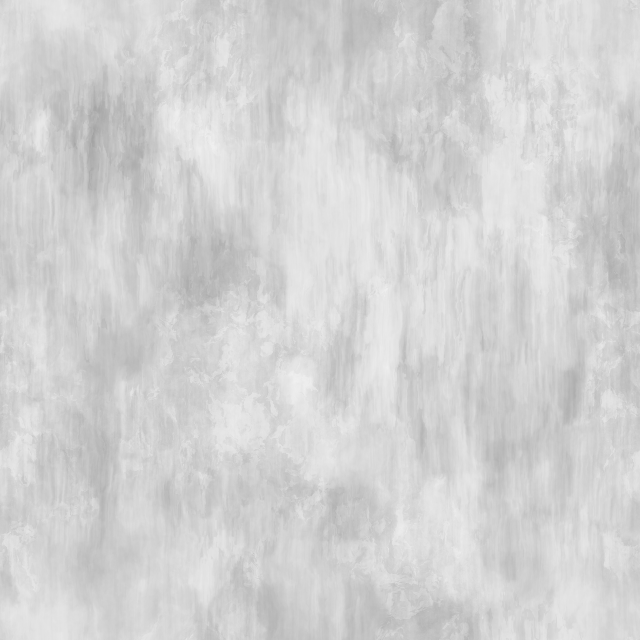
Give the GLSL for this texture, as a three.js fragment shader.

```glsl
// Weathered pale grey plaster: soft warped clouds, fine vertical streaks
// and ragged light and dark scuffs, all layered from value noise that
// wraps on whole-number periods so the square tiles.
varying vec2 vUv;

float hash(vec2 p) {
  return fract(sin(dot(p, vec2(127.1, 311.7))) * 43758.5453);
}

// Value noise with a whole number of cells across the tile
float noise(vec2 uv, vec2 period, float seed) {
  vec2 p = uv * period;
  vec2 cell = floor(p);
  vec2 f = fract(p);
  f = f * f * f * (f * (f * 6.0 - 15.0) + 10.0);
  vec2 lo = mod(cell, period) + seed * vec2(1.37, 2.71);
  vec2 hi = mod(cell + 1.0, period) + seed * vec2(1.37, 2.71);
  return mix(mix(hash(lo), hash(vec2(hi.x, lo.y)), f.x),
             mix(hash(vec2(lo.x, hi.y)), hash(hi), f.x), f.y);
}

// Octaves double the period, so the sum still wraps; gain sets the roughness
float fbm(vec2 uv, vec2 period, float gain, float seed) {
  float sum = 0.0;
  float total = 0.0;
  float amp = 1.0;
  for (int i = 0; i < 5; i++) {
    sum += amp * noise(uv, period, seed);
    total += amp;
    uv += vec2(0.371, 0.213);
    period *= 2.0;
    seed += 7.3;
    amp *= gain;
  }
  return sum / total;
}

void main() {
  vec2 uv = vUv;
  vec2 warp = vec2(fbm(uv, vec2(7.0, 6.0), 0.5, 1.0), fbm(uv, vec2(6.0, 7.0), 0.5, 2.0)) - 0.5;
  vec2 ripple = vec2(fbm(uv, vec2(38.0, 30.0), 0.6, 14.0), fbm(uv, vec2(34.0, 26.0), 0.6, 15.0)) - 0.5;
  vec2 bent = uv + warp * vec2(0.07, 0.12) + ripple * vec2(0.02, 0.035);
  vec2 drip = uv + warp * vec2(0.015, 0.10) + ripple * vec2(0.004, 0.05);

  // Broad tone, slightly taller than wide
  float clouds = fbm(bent, vec2(6.0, 5.0), 0.55, 3.0) - 0.5;
  float blotches = fbm(bent, vec2(16.0, 10.0), 0.6, 4.0) - 0.5;
  float columns = fbm(drip, vec2(14.0, 4.0), 0.55, 5.0) - 0.5;
  float tone = 0.812 + 0.26 * clouds + 0.14 * blotches + 0.09 * columns;

  // Brushed vertical streaks, stronger in some areas
  float wear = smoothstep(0.38, 0.62, fbm(bent, vec2(5.0, 4.0), 0.5, 6.0));
  float streaks = fbm(drip, vec2(30.0, 4.0), 0.8, 7.0) - 0.5;
  float hairs = noise(drip, vec2(190.0, 18.0), 8.0) - 0.5;
  tone += (0.11 + 0.12 * wear) * streaks + (0.008 + 0.022 * wear) * hairs;

  // Crumbled light chips in loose clusters
  float chips = smoothstep(0.49, 0.60, fbm(bent, vec2(26.0, 20.0), 0.75, 9.0));
  float chipArea = smoothstep(0.46, 0.64, fbm(bent, vec2(6.0, 6.0), 0.6, 10.0));
  tone += 0.05 * chips * chipArea;

  // Dark scrapes with torn, downward edges
  float scrapes = smoothstep(0.50, 0.60, fbm(drip, vec2(34.0, 10.0), 0.75, 11.0));
  float scrapeArea = smoothstep(0.43, 0.62, fbm(bent, vec2(6.0, 5.0), 0.6, 12.0));
  tone -= 0.04 * scrapes * scrapeArea;

  // Mottled grain, rougher where the surface is chipped
  float grain = fbm(uv + ripple * 0.02, vec2(48.0, 32.0), 0.85, 13.0) - 0.5;
  tone += (0.04 + 0.07 * chipArea) * grain;

  // Highlights level off softly
  tone -= 0.45 * max(tone - 0.88, 0.0);
  gl_FragColor = vec4(vec3(tone), 1.0);
}
```
